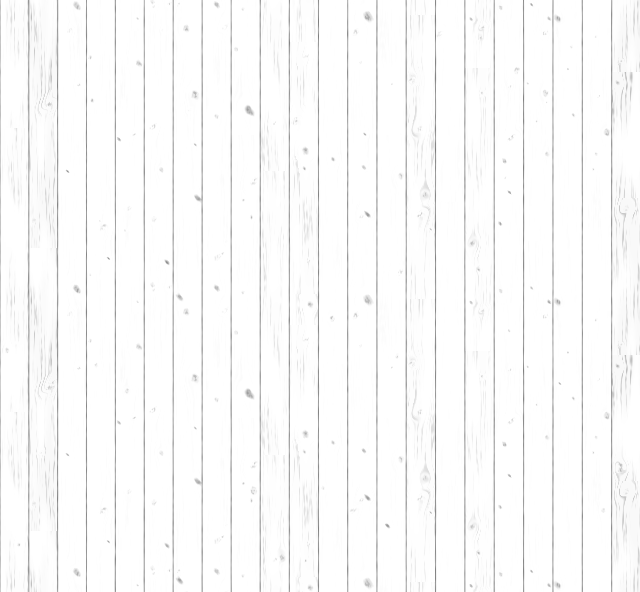
Write a WebGL 1 fragment shader that draws this texture.

```glsl
precision highp float;
uniform vec2 u_resolution;

const float PLANKS = 22.0;
const float BOARD_LENGTH = 9.74; // in plank widths

vec2 hash2(vec2 p) {
  p = vec2(dot(p, vec2(127.1, 311.7)), dot(p, vec2(269.5, 183.3)));
  return fract(sin(p) * 43758.55);
}

float corner(vec2 cell, vec2 offset) {
  return dot(hash2(cell) * 2.0 - 1.0, offset);
}

float gradientNoise(vec2 p) {
  vec2 i = floor(p), f = fract(p);
  vec2 u = f * f * f * (f * (f * 6.0 - 15.0) + 10.0);
  vec2 e = vec2(1.0, 0.0);
  return mix(mix(corner(i, f), corner(i + e, f - e), u.x),
             mix(corner(i + e.yx, f - e.yx), corner(i + 1.0, f - 1.0), u.x), u.y);
}

// One layer of knots: x is darkness, y is the sideways push on the grain
vec2 knots(vec2 p, float plank, float board, float rows, float chance, float size, float px) {
  float height = BOARD_LENGTH / rows;
  float row = floor(p.y / height);
  vec2 id = vec2(plank + rows * 31.0, row);
  vec2 place = hash2(id);
  vec2 look = hash2(id + 57.3);
  vec2 wear = hash2(id + 91.0 + board * 13.7);

  vec2 d = p - vec2(mix(0.12, 0.88, place.x), (row + mix(0.3, 0.7, place.y)) * height);
  d.x += d.y * (look.y - 0.5) * 1.4;
  d.y *= 0.8;
  float radius = size * mix(0.5, 1.0, look.x);
  float dist = length(d) + radius * 0.45 * gradientNoise(d / radius + id);
  float present = step(fract(place.x * 17.3 + place.y * 7.1), chance) * step(0.2, wear.x);

  // Pale knots break into flakes, dark ones stay whole with a dense core
  float flakes = smoothstep(-0.15, 0.3, gradientNoise(p * vec2(15.0, 9.0) + id));
  float whole = look.y * look.y;
  float tone = mix(0.2, 0.5, whole) * mix(flakes, 1.0, whole) * mix(0.65, 1.0, wear.y);
  float mask = 1.0 - smoothstep(radius * 0.45 - px * 0.5, radius + px * 0.7, dist);
  float push = d.x * exp(-dot(d, d) / (radius * radius * 9.0));
  return present * vec2(mask * tone, push);
}

// Grain strength: heavy at the outer planks, light on a few inner ones
float grainAmount(float plank) {
  float outer = step(abs(mod(plank + 1.0, PLANKS) - 1.0), 1.5);
  float inner = step(abs(plank - 9.5), 0.6) + step(abs(abs(plank - 15.0) - 1.0), 0.1);
  return 0.06 + outer * (plank < 0.5 ? 0.55 : 0.94) + inner * 0.45;
}

void main() {
  vec2 uv = gl_FragCoord.xy / u_resolution.x;
  float px = PLANKS / u_resolution.x;
  vec2 q = uv * PLANKS;
  q.x += 0.055 * sin(3.8 * uv.x); // slightly uneven plank widths

  float plank = floor(q.x);
  float along = q.y + BOARD_LENGTH * hash2(vec2(plank, 4.0)).x;
  float board = floor(along / BOARD_LENGTH);
  vec2 p = vec2(q.x - plank, mod(along, BOARD_LENGTH));

  // Large knots, pale flakes and small dots
  vec2 marks = knots(p, plank, board, 4.0, 0.16, 0.17, px);
  marks += knots(p, plank, board, 9.0, 0.17, 0.12, px);
  marks += knots(p, plank, board, 12.0, 0.14, 0.08, px);
  marks += knots(p, plank, board, 15.0, 0.14, 0.05, px);

  // Long thin grain lines, bent around the knots and worn away in patches
  float x = p.x - marks.y * 1.2 + 0.1 * gradientNoise(p * vec2(1.2, 0.5) + plank * 5.3);
  float coarse = gradientNoise(vec2(x * 13.0 + plank * 37.0, p.y * 0.45));
  float fine = gradientNoise(vec2(x * 23.0 - plank * 23.0, p.y * 0.9));
  float streak = smoothstep(0.02, 0.38, coarse + 0.6 * fine);
  float breaks = smoothstep(-0.4, 0.25, gradientNoise(vec2(x * 16.0 + plank * 9.0, p.y * 3.5)));
  float patches = smoothstep(-0.25, 0.25, gradientNoise(p * vec2(2.2, 0.4) + plank * 19.7));
  float amount = grainAmount(plank);
  float grain = amount * patches * (0.24 * streak * breaks + 0.025 * amount);

  // Seams of varying width and depth, box filtered over one pixel
  float seamId = floor(q.x + 0.5);
  float seamX = q.x - seamId + 0.006 * gradientNoise(vec2(seamId * 7.7, q.y * 1.3));
  float halfWidth = 0.018 + 0.007 * gradientNoise(vec2(seamId * 3.1, q.y * 2.2));
  float seam = (clamp(seamX + px * 0.5, -halfWidth, halfWidth)
              - clamp(seamX - px * 0.5, -halfWidth, halfWidth)) / px;
  seam *= 0.42 + 0.2 * gradientNoise(vec2(seamId * 11.3, q.y * 4.0));

  float shade = (1.0 - min(marks.x, 0.5)) * (1.0 - grain) * (1.0 - seam);
  gl_FragColor = vec4(vec3(shade), 1.0);
}
```
